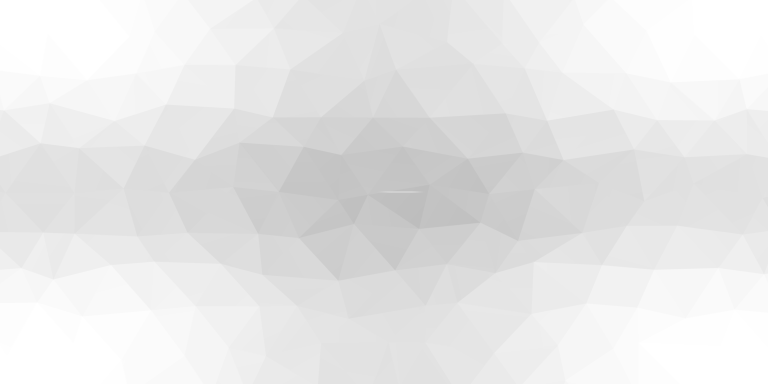
Write a WebGL 1 fragment shader that draws this background.

```glsl
precision highp float;
uniform vec2 u_resolution;

const vec2 CELL = vec2(0.14, 0.103);

float hash(vec2 p) {
  return fract(sin(dot(p, vec2(127.1, 311.7))) * 43758.5453);
}

// Jittered mesh corner; odd rows are shifted by half a cell
vec2 corner(vec2 id) {
  vec2 jitter = vec2(hash(id), hash(id + 37.4)) - 0.5;
  return (id + vec2(0.5 * mod(id.y, 2.0), 0.0) + jitter * vec2(0.6, 0.5)) * CELL;
}

// Two soft bands that cross at the centre
float darkness(vec2 p) {
  float column = exp(-pow((p.x - 0.015) / 0.48, 2.0));
  float row = exp(-pow(p.y / 0.22, 2.0));
  return 0.13 * (max(column - 0.07, 0.0) + max(row - 0.05, 0.0));
}

// Signed distance to the line a-b, positive on its left
float leftOf(vec2 p, vec2 a, vec2 b) {
  vec2 e = normalize(b - a);
  return e.x * (p.y - a.y) - e.y * (p.x - a.x);
}

// Returns weighted tone and coverage of one facet
vec2 facet(vec2 p, vec2 a, vec2 b, vec2 c, float seed, float pixel) {
  float inside = min(leftOf(p, a, b), min(leftOf(p, b, c), leftOf(p, c, a)));
  float cover = smoothstep(-0.7 * pixel, 0.7 * pixel, inside);
  vec2 middle = (a + b + c) / 3.0;
  float angle = 6.2832 * seed;
  float slope = dot(p - middle, vec2(cos(angle), sin(angle)));
  float shade = darkness(middle) * (1.0 + 0.13 * (seed - 0.5) + 0.35 * slope);
  return vec2(1.0 - shade, 1.0) * cover;
}

void main() {
  float pixel = 1.0 / u_resolution.y;
  vec2 p = (gl_FragCoord.xy - 0.5 * u_resolution) * pixel;
  vec2 base = floor(p / CELL);
  vec2 sum = vec2(0.0);

  // Split every nearby cell along its short diagonal
  for (int j = -1; j <= 1; j++) {
    for (int i = -2; i <= 1; i++) {
      vec2 id = base + vec2(float(i), float(j));
      vec2 a = corner(id);
      vec2 b = corner(id + vec2(1.0, 0.0));
      vec2 c = corner(id + vec2(0.0, 1.0));
      vec2 d = corner(id + 1.0);
      float s = hash(id + 11.3);
      float t = hash(id + 71.9);
      if (mod(id.y, 2.0) < 0.5) {
        sum += facet(p, a, b, c, s, pixel) + facet(p, b, d, c, t, pixel);
      } else {
        sum += facet(p, a, b, d, s, pixel) + facet(p, a, d, c, t, pixel);
      }
    }
  }
  float tone = sum.x / max(sum.y, 0.001);

  // Thin bright seam near the centre
  float seam = smoothstep(-0.02, 0.02, p.x) * (1.0 - smoothstep(0.07, 0.11, p.x));
  seam *= 1.0 - smoothstep(0.001, 0.001 + pixel, abs(p.y));
  gl_FragColor = vec4(vec3(tone + 0.07 * seam), 1.0);
}
```
